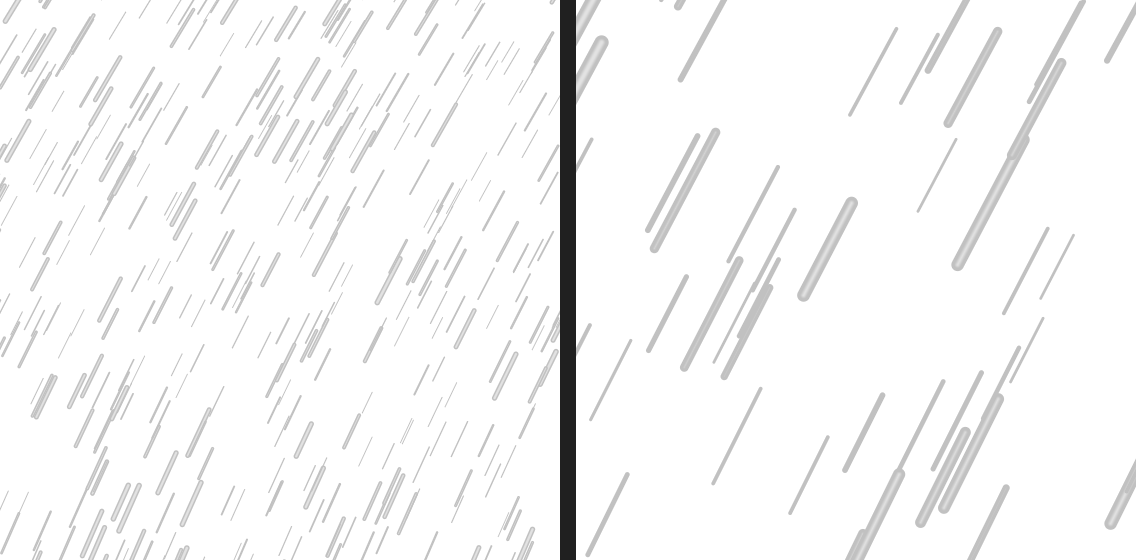
Left: the whole. Right: its middle third, enlarged.
A Shadertoy shader for this pattern:

```glsl
// Slanted grey rain on white: round-capped streaks with a dark rim and a pale core.
// Each grid cell scatters a random number of streaks; every point blends the
// streaks of the 3x3 cells around it. The slant steepens towards the bottom.

const float CELLS = 10.0;          // grid cells per canvas height
const int SLOTS = 8;               // possible streaks per cell

const vec3 PAPER = vec3(1.0);
const vec3 RIM_GREY = vec3(0.755);
const vec3 CORE_GREY = vec3(0.885);

// Integer hash: four lattice numbers in, four values in 0..1 out.
vec4 hash4(ivec4 key) {
    uvec4 v = uvec4(key) * 1664525u + 1013904223u;
    v += v.yzxy * v.wxyz;
    v ^= v >> 16u;
    v += v.yzxy * v.wxyz;
    return vec4(v >> 8u) / float(1 << 24);
}

// Distance from p to a capsule centred on the origin.
float capsuleDistance(vec2 p, vec2 direction, float halfLength, float radius) {
    float along = clamp(dot(p, direction), -halfLength, halfLength);
    return length(p - along * direction) - radius;
}

// Unit vector leaning right of vertical, more so near the top.
vec2 fallDirection(float height) {
    float lean = mix(0.405, 0.55, height);
    return vec2(sin(lean), cos(lean));
}

// Paint one streak over the colour below it.
vec3 paintStreak(vec3 below, float dist, float pixel) {
    float coverage = clamp(0.5 - dist / pixel, 0.0, 1.0);
    float core = smoothstep(0.0014, 0.0040, -dist);
    return mix(below, mix(RIM_GREY, CORE_GREY, core), coverage);
}

// Paint all streaks that start from one cell.
vec3 paintCell(vec3 colour, vec2 p, ivec2 cell, float pixel) {
    for (int slot = 0; slot < SLOTS; slot++) {
        vec4 place = hash4(ivec4(cell, slot, 17));
        vec2 centre = (vec2(cell) + place.xy) / CELLS;
        float density = mix(0.37, 0.50, centre.y);
        if (place.z > density) continue;

        // Few streaks are thick, and thick ones tend to be longer.
        vec4 shape = hash4(ivec4(cell, slot, 53));
        float thickness = pow(shape.x, 2.2);
        float radius = mix(0.0008, 0.0050, thickness);
        float halfLength = 0.5 * mix(0.046, 0.078, shape.x) * mix(0.8, 1.2, shape.y);

        vec2 direction = fallDirection(centre.y);
        float dist = capsuleDistance(p - centre, direction, halfLength, radius);
        colour = paintStreak(colour, dist, pixel);
    }
    return colour;
}

void mainImage(out vec4 fragColor, in vec2 fragCoord) {
    float pixel = 1.0 / iResolution.y;
    vec2 p = fragCoord * pixel;
    ivec2 home = ivec2(floor(p * CELLS));

    vec3 colour = PAPER;
    for (int row = -1; row <= 1; row++) {
        for (int column = -1; column <= 1; column++) {
            colour = paintCell(colour, p, home + ivec2(column, row), pixel);
        }
    }
    fragColor = vec4(colour, 1.0);
}
```
